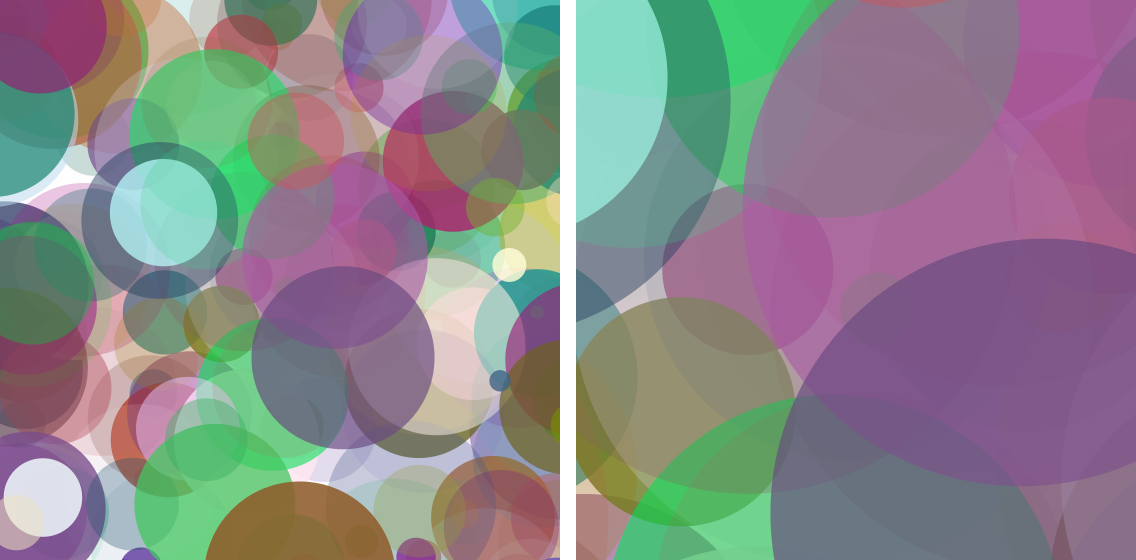
Left: the whole. Right: its middle third, enlarged.
A Shadertoy shader for this background:

```glsl
const int DISC_COUNT = 180;
const int SMALL_EVERY = 4;                       // every n-th disc is a small one
const vec2 LARGE_RADIUS = vec2(0.065, 0.172);
const vec2 SMALL_RADIUS = vec2(0.012, 0.060);
const vec2 OPACITY = vec2(0.06, 0.88);
const float OPACITY_BIAS = 1.1;
const float MARGIN = 0.06;                       // how far centres may leave the canvas
const float SCATTER = 0.30;                      // random shift of the even spread
const float TINT_JITTER = 0.36;
const float SEED = 17.0;
const vec3 PAPER = vec3(1.0, 0.995, 1.0);

// Disc tints and the upper end of each one's share
const int TINT_COUNT = 6;
const vec3 TINTS[TINT_COUNT] = vec3[TINT_COUNT](
    vec3(0.61, 0.30, 0.29),    // rose
    vec3(0.90, 0.88, 0.91),    // pale lilac
    vec3(0.49, 0.19, 0.56),    // violet
    vec3(0.13, 0.74, 0.42),    // green
    vec3(0.14, 0.35, 0.42),    // slate teal
    vec3(0.60, 0.52, 0.13));   // ochre
const float SHARE_ENDS[TINT_COUNT] = float[TINT_COUNT](0.22, 0.41, 0.58, 0.75, 0.89, 1.0);

vec4 hash4(float n) {
    vec4 p = fract(vec4(n) * vec4(0.1031, 0.1030, 0.0973, 0.1099));
    p += dot(p, p.wzxy + 33.33);
    return fract((p.xxyz + p.yzzw) * p.zywx);
}

vec3 pickTint(float pick) {
    for (int i = 0; i < TINT_COUNT - 1; i++) {
        if (pick < SHARE_ENDS[i]) return TINTS[i];
    }
    return TINTS[TINT_COUNT - 1];
}

// Antialiased coverage of a disc
float discMask(vec2 p, vec2 centre, float radius, float pixel) {
    return clamp(0.5 - (length(p - centre) - radius) / pixel, 0.0, 1.0);
}

void mainImage(out vec4 fragColor, in vec2 fragCoord) {
    float pixel = 1.0 / iResolution.y;
    vec2 p = fragCoord * pixel;
    float aspect = iResolution.x * pixel;
    vec3 colour = PAPER;

    // Translucent discs stacked from back to front
    for (int i = 0; i < DISC_COUNT; i++) {
        float n = float(i) + 1.0;
        vec4 shape = hash4(n + SEED);
        vec4 shade = hash4(n * 3.7 + SEED + 211.0);

        // Low-discrepancy spread loosened by random offsets
        vec2 spread = fract(n * vec2(0.7549, 0.5698) + SCATTER * shape.xy);
        vec2 centre = mix(vec2(-MARGIN), vec2(1.0 + MARGIN), spread);
        centre.x *= aspect;

        bool isSmall = i % SMALL_EVERY == SMALL_EVERY - 1;
        vec2 range = isSmall ? SMALL_RADIUS : LARGE_RADIUS;
        float radius = mix(range.x, range.y, shape.z);
        float opacity = mix(OPACITY.x, OPACITY.y, pow(shape.w, OPACITY_BIAS));

        vec3 tint = pickTint(fract(n * 0.618034));
        tint = clamp(tint + TINT_JITTER * (shade.xyz - 0.5), 0.0, 1.0);
        colour = mix(colour, tint, opacity * discMask(p, centre, radius, pixel));
    }

    fragColor = vec4(colour, 1.0);
}
```
